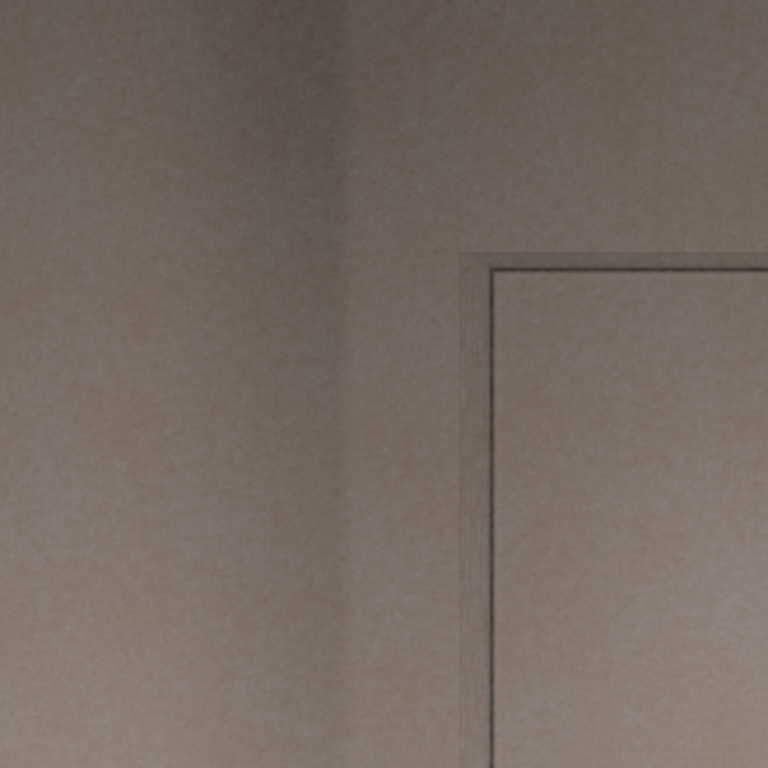
Reproduce this texture procedurally as a WebGL 1 fragment shader.

```glsl
precision highp float;
// A dim plaster wall with a soft vertical corner and a recessed door frame.
// Broad gradients light the planes, box distances cut the frame and its groove,
// and layers of gradient noise give warm and bluish mottling with fine grain.
uniform vec2 u_resolution;

vec2 gradientAt(vec2 cell) {
  vec2 h = vec2(dot(cell, vec2(127.1, 311.7)), dot(cell, vec2(269.5, 183.3)));
  return 2.0 * fract(sin(h) * 43758.55) - 1.0;
}

float gradientNoise(vec2 p) {
  vec2 i = floor(p);
  vec2 f = p - i;
  vec2 u = f * f * f * (f * (f * 6.0 - 15.0) + 10.0);
  float a = dot(gradientAt(i), f);
  float b = dot(gradientAt(i + vec2(1.0, 0.0)), f - vec2(1.0, 0.0));
  float c = dot(gradientAt(i + vec2(0.0, 1.0)), f - vec2(0.0, 1.0));
  float d = dot(gradientAt(i + 1.0), f - 1.0);
  return mix(mix(a, b, u.x), mix(c, d, u.x), u.y);
}

float fbm(vec2 p) {
  float sum = 0.0;
  float amp = 0.6;
  for (int k = 0; k < 4; k++) {
    sum += amp * gradientNoise(p);
    p = mat2(1.6, 1.2, -1.2, 1.6) * p + 7.3;
    amp *= 0.5;
  }
  return sum;
}

// Signed depth inside a rectangle open to the right and below.
float cornerDepth(vec2 p, vec2 corner) {
  return min(p.x - corner.x, corner.y - p.y);
}

// Gaussian falloff, used for thin lines and soft pools alike.
float line(float d, float width) {
  return exp(-d * d / (width * width));
}

float pool(vec2 p, vec2 center, vec2 size) {
  return line(length((p - center) / size), 1.0);
}

void main() {
  vec2 p = gl_FragCoord.xy / u_resolution;
  float soft = 0.0015;

  // Light falls off upward and toward the corner between the two walls.
  float leftWall = mix(0.562, 0.398, p.y) - 0.060 * smoothstep(0.14, 0.45, p.x);
  float rightWall = mix(0.525, 0.374, p.y) + 0.030 * smoothstep(0.46, 1.0, p.x);
  float light = mix(leftWall, rightWall, smoothstep(0.425, 0.468, p.x));
  light -= 0.006 * line(p.x - 0.443, 0.012);
  light += 0.032 * pool(p, vec2(0.98, 0.20), vec2(0.20, 0.24));
  light -= 0.012 * pool(p, vec2(0.35, 0.90), vec2(0.20, 0.18));

  // Frame band: the head is darker than the jamb, meeting at a mitre.
  float outer = cornerDepth(p, vec2(0.599, 0.671));
  float inner = cornerDepth(p, vec2(0.6408, 0.6482));
  float panel = smoothstep(-soft, soft, inner);
  float band = smoothstep(-soft, soft, outer) * (1.0 - panel);
  float mitre = (0.671 - p.y) / 0.023 - (p.x - 0.599) / 0.042;
  float head = 1.0 - smoothstep(-0.3, 0.3, mitre);
  light -= band * mix(0.020, 0.040, head);
  light -= 0.022 * line(outer, 0.0012);

  // Mottling, flecks, a faint vertical weave and fine grain.
  float blotch = fbm(p * vec2(8.0, 6.0) + 3.0);
  float mottle = fbm(p * vec2(46.0, 52.0) + 11.0);
  float fleck = gradientNoise(p * vec2(88.0, 105.0) + 1.5 * mottle);
  float grain = gradientNoise(p * vec2(165.0, 190.0));
  float weave = gradientNoise(p * vec2(140.0, 36.0) + 5.0);
  float streak = gradientNoise(p * vec2(210.0, 24.0) + 9.0);
  light += 0.016 * blotch + 0.024 * mottle + 0.022 * fleck;
  light += 0.020 * grain + 0.008 * weave;
  light += band * (1.0 - head) * 0.028 * streak;

  // Groove: a worn dark core, a wider shadow outside and a pale lip within.
  float wear = 1.0 + 0.5 * gradientNoise(p * 90.0);
  float shade = 0.35 * line(inner, 0.0034) * wear;
  shade += 0.13 * exp(-abs(inner) / 0.006) * (1.0 - panel);
  light *= 1.0 - shade;
  light += 0.012 * line(inner - 0.0075, 0.004);

  // Warm plaster drifts to blue grey in diffuse, speckled patches.
  float cool = 0.32 + 1.0 * blotch + 0.9 * mottle + 0.5 * fleck;
  cool += 0.35 * pool(p, vec2(0.20, 0.34), vec2(0.07, 0.09));
  cool += 0.30 * pool(p, vec2(0.04, 0.36), vec2(0.06, 0.08));
  cool += 0.30 * pool(p, vec2(0.56, 0.40), vec2(0.05, 0.05));
  cool += 0.40 * pool(p, vec2(0.96, 0.22), vec2(0.10, 0.14));
  vec3 warmTint = vec3(1.01, 0.890, 0.812);
  vec3 coolTint = vec3(0.985, 0.912, 0.888);
  vec3 tint = mix(warmTint, coolTint, clamp(cool, 0.0, 1.0));
  gl_FragColor = vec4(light * tint, 1.0);
}
```
